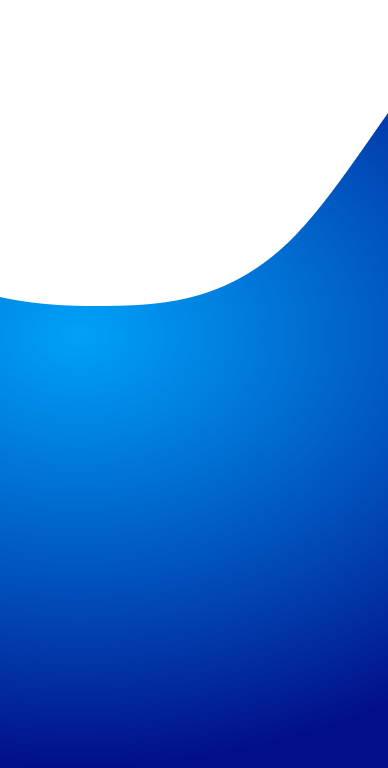
Reproduce this background procedurally as a Shadertoy shader.

```glsl
// A white upper field ends in a smooth wave above a glowing blue body.
// The wave is a chain of cubic Hermite spans; the blue is an elliptical
// radial gradient that darkens slightly faster towards its rim.

#define GLOW_CENTRE vec2(0.201, 0.564)
#define GLOW_RADII  vec2(1.562, 0.564)
#define GLOW_CURVE  0.13
#define GLOW_COLOUR vec3(0.0, 0.63, 0.97)
#define DEEP_COLOUR vec3(0.01, 0.055, 0.54)
#define SKY_COLOUR  vec3(1.0)

// Wave knots: x, height, slope
#define KNOT_LEFT   vec3(0.0, 0.6133, -0.111)
#define KNOT_TROUGH vec3(0.237, 0.6016, 0.0)
#define KNOT_RISE   vec3(0.7216, 0.6745, 0.4395)
#define KNOT_RIGHT  vec3(1.0, 0.8529, 0.717)

// Cubic through two knots, honouring their heights and slopes
float hermite(vec3 a, vec3 b, float x) {
    float span = b.x - a.x;
    float t = (x - a.x) / span;
    float s = 1.0 - t;
    return s * s * ((1.0 + 2.0 * t) * a.y + t * span * a.z)
         + t * t * ((1.0 + 2.0 * s) * b.y - s * span * b.z);
}

float waveHeight(float x) {
    if (x < KNOT_TROUGH.x) return hermite(KNOT_LEFT, KNOT_TROUGH, x);
    if (x < KNOT_RISE.x) return hermite(KNOT_TROUGH, KNOT_RISE, x);
    return hermite(KNOT_RISE, KNOT_RIGHT, x);
}

vec3 blueGlow(vec2 uv) {
    float radius = length((uv - GLOW_CENTRE) / GLOW_RADII);
    float falloff = mix(radius, radius * radius, GLOW_CURVE);
    return mix(GLOW_COLOUR, DEEP_COLOUR, min(falloff, 1.0));
}

void mainImage(out vec4 fragColor, in vec2 fragCoord) {
    vec2 uv = fragCoord / iResolution.xy;

    // Antialiased coverage of the upper field
    float above = uv.y - waveHeight(uv.x);
    float pixel = length(vec2(dFdx(above), dFdy(above)));
    float sky = clamp(above / pixel + 0.5, 0.0, 1.0);

    fragColor = vec4(mix(blueGlow(uv), SKY_COLOUR, sky), 1.0);
}
```
